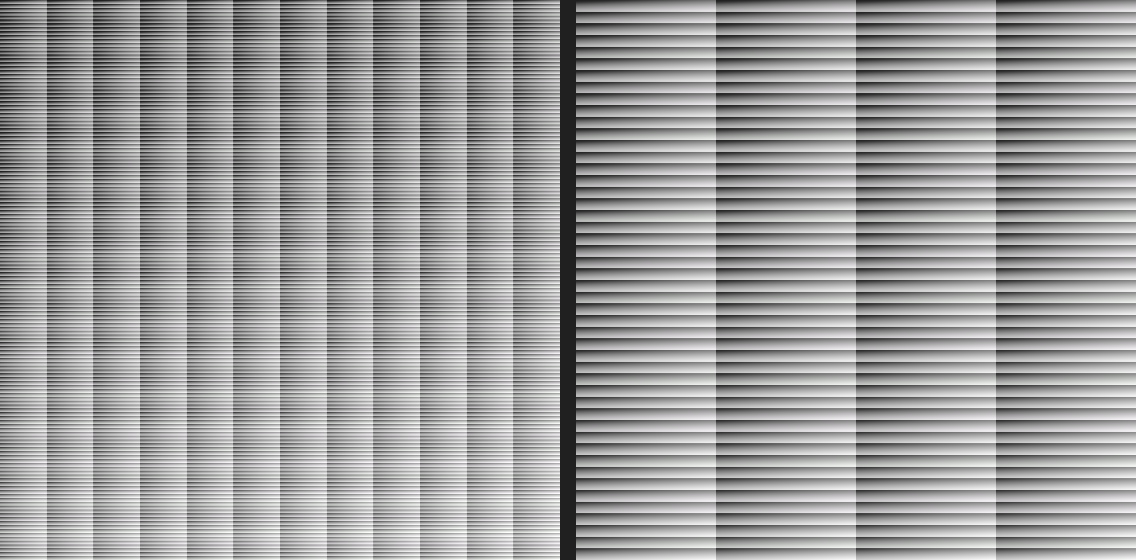
Left, the full canvas; right, a detail of the centre.
Give the GLSL for this pattern, as a WebGL 2 fragment shader.

```glsl
#version 300 es
precision highp float;
// Grey slatted blind: 12 columns by 144 rows of two-way gradient cells, brightening downwards.

uniform vec2 u_resolution;
out vec4 fragColor;

// Running integral of fract(x).
vec2 sawIntegral(vec2 x) {
    vec2 f = fract(x);
    return 0.5 * (floor(x) + f * f);
}

// Sawtooth averaged over a footprint, so its jumps stay smooth.
vec2 smoothSaw(vec2 x, vec2 footprint) {
    return (sawIntegral(x + 0.5 * footprint) - sawIntegral(x - 0.5 * footprint)) / footprint;
}

void main() {
    vec2 uv = gl_FragCoord.xy / u_resolution;
    uv.y = 1.0 - uv.y; // measure rows from the top

    // Ramp inside each cell: dark at the top left, light at the bottom right
    vec2 grid = vec2(12.0, 144.0);
    vec2 ramp = smoothSaw(uv * grid, 0.4 * grid / u_resolution);

    // Cell ramp plus a slow ramp over the whole canvas, in linear light
    float light = dot(ramp, vec2(0.32, 0.68)) + dot(uv, vec2(0.07, 0.29)) - 0.27;

    // Soft floor keeps the shadows from clipping to flat black
    light = 0.5 * (light + sqrt(light * light + 0.008));
    float grey = sqrt(min(light, 1.0));

    // Faint green to violet drift that recurs every seven rows
    float drift = cos(6.28318 * (floor(uv.y * grid.y) - 3.0) / 7.0);
    vec3 tint = vec3(-0.5, 1.0, -0.5) * 0.006 * drift;

    fragColor = vec4(clamp(grey + tint * grey, 0.0, 1.0), 1.0);
}
```
